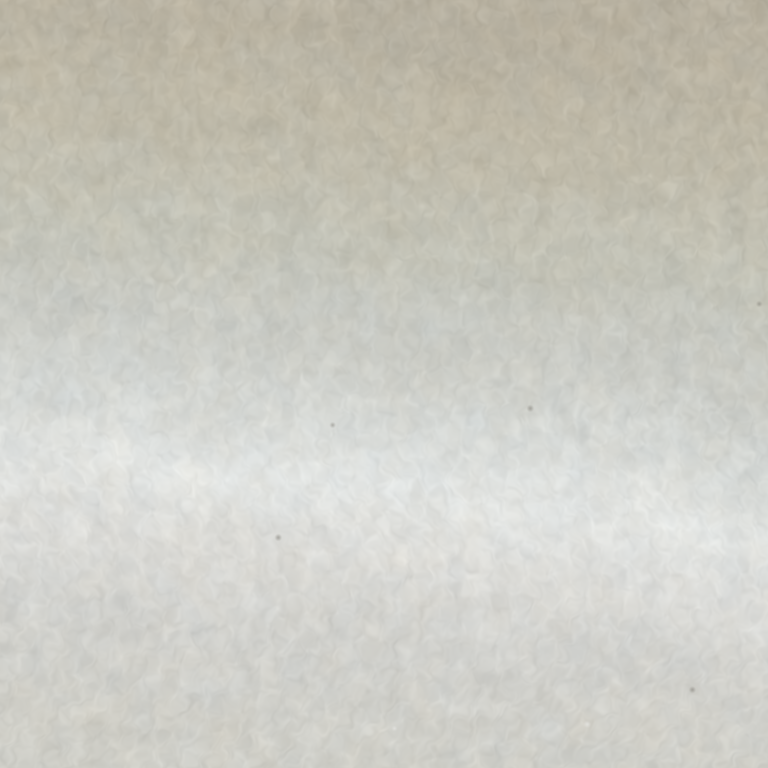
A Shadertoy shader for this texture:

```glsl
// Softly lit, mottled pale surface: a warm grey top fades into a bright, cool,
// slightly tilted sheen and back to neutral grey below. A vertical colour ramp
// is bent by slow noise, then covered with warped mottling, grain and specks.

const float BAND_TILT = 0.095;       // sheen drops towards the right
const float BAND_WAVE = 0.05;        // slow bending of the ramp
const float MOTTLE_SCALE = 36.0;     // soft patches per canvas width
const float MOTTLE_AMOUNT = 0.046;
const float GRAIN_SCALE = 110.0;     // fine flakes per canvas width
const float GRAIN_AMOUNT = 0.036;
const float CLOUD_AMOUNT = 0.016;
const float GLOW_AMOUNT = 0.035;     // uneven brightness inside the sheen
const float TINT_AMOUNT = 0.012;     // warm and cool variation
const float SPECK_CELLS = 24.0;
const float SPECK_CHANCE = 0.004;
const vec3 WARM_TINT = vec3(0.8, 0.05, -1.0);
const vec3 SPECK_DARK = vec3(0.50, 0.49, 0.46);
const vec3 SPECK_LIGHT = vec3(0.92, 0.92, 0.91);

// Colour in rgb, height in a, from bottom to top
const int STOPS = 9;
const vec4 RAMP[STOPS] = vec4[STOPS](
    vec4(0.808, 0.807, 0.780, 0.00),
    vec4(0.818, 0.818, 0.800, 0.17),
    vec4(0.862, 0.862, 0.847, 0.26),
    vec4(0.885, 0.893, 0.883, 0.35),
    vec4(0.828, 0.838, 0.823, 0.45),
    vec4(0.787, 0.793, 0.768, 0.56),
    vec4(0.763, 0.762, 0.715, 0.68),
    vec4(0.745, 0.727, 0.662, 0.82),
    vec4(0.715, 0.690, 0.625, 1.00));

vec2 hash2(vec2 p) {
    vec3 q = fract(vec3(p.xyx) * vec3(0.1031, 0.1030, 0.0973));
    q += dot(q, q.yzx + 33.33);
    return fract((q.xx + q.yz) * q.zy);
}

// Gradient noise, roughly -0.7 to 0.7
float noise(vec2 p) {
    vec2 cell = floor(p), f = fract(p);
    vec2 u = f * f * f * (f * (f * 6.0 - 15.0) + 10.0);
    vec4 corner;
    for (int i = 0; i < 4; i++) {
        vec2 o = vec2(i & 1, i >> 1);
        corner[i] = dot(hash2(cell + o) * 2.0 - 1.0, f - o);
    }
    vec2 row = mix(corner.xz, corner.yw, u.x);
    return mix(row.x, row.y, u.y);
}

float fbm(vec2 p) {
    float sum = 0.0, weight = 1.0;
    for (int i = 0; i < 3; i++) {
        sum += weight * noise(p);
        p = mat2(1.6, 1.2, -1.2, 1.6) * p + 17.3;
        weight *= 0.6;
    }
    return sum;
}

vec3 rampColor(float h) {
    vec3 color = RAMP[0].rgb;
    for (int i = 1; i < STOPS; i++) {
        float t = smoothstep(RAMP[i - 1].a, RAMP[i].a, h);
        float linear = clamp((h - RAMP[i - 1].a) / (RAMP[i].a - RAMP[i - 1].a), 0.0, 1.0);
        color = mix(color, RAMP[i].rgb, mix(linear, t, 0.4));
    }
    return color;
}

// Sparse round specks, one candidate per cell
float specks(vec2 uv, float seed, float pixel) {
    vec2 p = uv * SPECK_CELLS;
    vec2 cell = floor(p);
    vec2 center = 0.2 + 0.6 * hash2(cell + seed);
    vec2 dice = hash2(cell + seed + 71.0);
    float radius = mix(0.04, 0.075, dice.y);
    float edge = 0.04 + pixel * SPECK_CELLS;
    float disc = 1.0 - smoothstep(radius - edge, radius + edge, length(fract(p) - center));
    return disc * step(dice.x, SPECK_CHANCE);
}

void mainImage(out vec4 fragColor, in vec2 fragCoord) {
    vec2 uv = fragCoord / iResolution.xy;
    float pixel = 1.0 / iResolution.y;

    // Tilted, gently bent light with a patchy glow
    float bend = noise(uv * vec2(3.2, 2.0) + 4.7);
    float h = uv.y + BAND_TILT * (uv.x - 0.5) + BAND_WAVE * bend;
    vec3 color = rampColor(h);
    float sheen = exp(-pow((h - 0.32) / 0.09, 2.0));
    color += GLOW_AMOUNT * sheen * fbm(uv * vec2(5.0, 6.0) + 40.0);

    // Patches with ragged outlines, slightly taller than wide
    vec2 warp = vec2(noise(uv * 60.0), noise(uv * 60.0 + 31.0)) * 0.014;
    vec2 p = (uv + warp) * vec2(1.0, 0.85);
    float mottle = fbm(p * MOTTLE_SCALE);
    float cloud = fbm(uv * 9.0 + 12.0);

    // Fine flakes, leaning over towards the bottom
    float lean = 0.6 * (1.0 - smoothstep(0.1, 0.45, uv.y));
    vec2 flake = vec2(p.x - lean * p.y, p.y * 0.8);
    float grain = noise(flake * GRAIN_SCALE + 9.0);
    color += MOTTLE_AMOUNT * mottle + CLOUD_AMOUNT * cloud + GRAIN_AMOUNT * grain;

    // Warm and cool drift
    float tint = 0.7 * fbm(uv * 9.0 + 53.0) + noise(p * 30.0 + 80.0);
    color += TINT_AMOUNT * tint * WARM_TINT;

    // Dark specks anywhere, light ones in the lower part
    color = mix(color, SPECK_DARK, 0.5 * specks(uv, 5.0, pixel));
    float lower = 1.0 - smoothstep(0.25, 0.4, uv.y);
    color = mix(color, SPECK_LIGHT, 0.6 * lower * specks(uv, 140.0, pixel));

    fragColor = vec4(clamp(color, 0.0, 1.0), 1.0);
}
```
